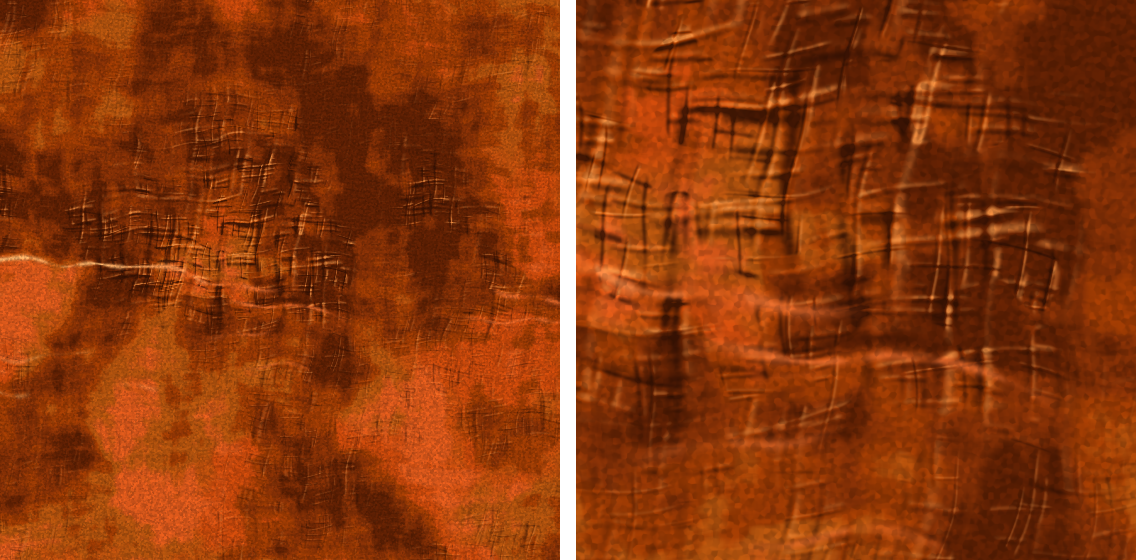
Left, the full canvas; right, a detail of the centre.
Reproduce this background procedurally as a Shadertoy shader.

```glsl
// Abstract rust-coloured painting: soft cellular patches form the ground, scraped
// strokes build a band of ladder-like scaffolding, and broken pale ledges cross
// the middle above a quieter, streaky foreground. A fine canvas grain covers all.

vec2 hash2(vec2 p) {
    return fract(sin(vec2(dot(p, vec2(127.1, 311.7)), dot(p, vec2(269.5, 183.3)))) * 43758.5);
}

// Cellular noise: random cell values blended by distance to jittered centres
float patches(vec2 p) {
    vec2 cell = floor(p);
    float sum = 0.0, weight = 0.0;
    for (int j = -1; j <= 1; j++)
    for (int i = -1; i <= 1; i++) {
        vec2 c = cell + vec2(i, j);
        vec2 d = p - c - hash2(c);
        float w = exp(-7.0 * dot(d, d));
        sum += w * hash2(c + 71.0).x;
        weight += w;
    }
    return sum / weight;
}

float layeredPatches(vec2 p) {
    float sum = 0.0, amp = 0.5;
    for (int i = 0; i < 5; i++) {
        sum += amp * patches(p);
        p = mat2(1.7, 1.1, -1.1, 1.7) * p + 13.7;
        amp *= 0.5;
    }
    return sum / 0.97;
}

// Scraped strokes along x: bright ridge (positive) beside a dark groove (negative)
float strokes(vec2 p, vec2 cell, float tilt, float width, float seed) {
    vec2 id = floor(p / cell);
    float ink = 0.0;
    for (int j = -1; j <= 1; j++)
    for (int i = -1; i <= 1; i++) {
        vec2 c = id + vec2(i, j);
        vec2 h = hash2(c + seed), k = hash2(c + seed + 37.0);
        vec2 d = p - (c + h) * cell;
        d.y -= (k.x - 0.5) * tilt * d.x + (h.y - 0.5) * d.x * d.x / cell.x * 0.2;
        float halfLength = cell.x * (0.2 + 0.6 * k.y);
        float body = 1.0 - smoothstep(0.6 * halfLength, halfLength, abs(d.x));
        float w = width * (0.5 + h.x);
        float ridge = d.y / w, groove = ridge + 2.0;
        ink += body * (k.x * exp(-ridge * ridge) - (1.1 - 0.6 * k.x) * exp(-groove * groove));
    }
    return ink;
}

// Soft-edged dark rectangles
float blocks(vec2 p, float scale) {
    vec2 q = p * scale, id = floor(q);
    vec2 h = hash2(id + 5.0);
    vec2 d = abs(fract(q) - 0.5) - vec2(0.18, 0.14) - 0.2 * h;
    return step(0.5, hash2(id + 9.0).x) * (1.0 - smoothstep(-0.1, 0.06, max(d.x, d.y)));
}

void mainImage(out vec4 fragColor, in vec2 fragCoord) {
    vec2 uv = fragCoord / iResolution.y;

    // Hand wobble from layered sines
    vec2 p = uv + 0.006 * sin(uv.yx * vec2(17.0, 23.0) + 2.0 * sin(uv * 9.0))
                + 0.0015 * sin(uv.yx * vec2(83.0, 71.0));

    float band = smoothstep(0.38, 0.5, p.y) * (1.0 - smoothstep(0.66, 0.88, p.y));
    float cluster = smoothstep(0.4, 0.6, layeredPatches(p * vec2(6.0, 5.0) + 3.0));
    float scaffold = band * cluster;

    // Ground tone: clouds, brushed streaks and large shadows
    float tone = 0.5 + 1.9 * (layeredPatches(p * vec2(6.5, 6.0)) - 0.5);
    tone += 0.38 * (layeredPatches(p * vec2(48.0, 8.0) + 20.0) - 0.5);
    tone += 0.38 * (layeredPatches(p * vec2(8.0, 60.0) + 40.0) - 0.5);
    tone -= 0.28 * exp(-14.0 * dot(uv - vec2(0.76, 0.9), uv - vec2(0.76, 0.9)));
    tone -= 0.16 * scaffold;
    tone -= (0.08 + 0.2 * band) * (blocks(p + 0.02, 13.0) + 0.6 * blocks(p, 25.0));
    tone += 0.05 * (1.0 - smoothstep(0.3, 0.5, uv.y));

    // Ledges: wavering broken ridges with a red wash beneath
    float ledge = 0.0, wash = 0.0;
    for (int i = 0; i < 6; i++) {
        float f = float(i);
        float level = 0.53 - 0.055 * f - 0.07 * p.x * (1.0 - f / 5.0)
                    + 0.012 * sin(p.x * (9.0 + f) + f * 4.0) + 0.004 * sin(p.x * 47.0 + f);
        float gap = smoothstep(0.48, 0.72, patches(vec2(p.x * 6.0 + f * 3.7, f * 8.3)));
        float d = p.y - level;
        float thick = 0.0015 + 0.004 * patches(vec2(p.x * 40.0, f * 5.0));
        ledge += gap * exp(-d * d / (thick * thick)) * (1.0 - 0.12 * f);
        wash += gap * smoothstep(-0.05, 0.0, d) * (1.0 - smoothstep(0.0, 0.018, d));
    }
    tone += 0.25 * min(wash, 1.0);

    // Palette from shadow brown to red or tan
    float redness = smoothstep(0.35, 0.58, layeredPatches(p * 5.0 + 60.0) + 0.15 * wash);
    vec3 bright = mix(vec3(0.67, 0.31, 0.05), vec3(0.75, 0.27, 0.04), redness);
    vec3 col = mix(vec3(0.36, 0.12, 0.01), vec3(0.50, 0.18, 0.02), smoothstep(0.06, 0.28, tone));
    col = mix(col, vec3(0.59, 0.22, 0.01), smoothstep(0.3, 0.48, tone));
    col = mix(col, bright, smoothstep(0.52, 0.7, tone));
    col = mix(col, vec3(0.82, 0.33, 0.10), smoothstep(0.8, 1.1, tone));

    // Scaffolding: rungs, leaning posts and fine scratches
    vec2 lean = vec2(p.y, p.x - 0.12 * p.y);
    float rungs = strokes(p, vec2(0.075, 0.021), 0.25, 0.0024, 1.0);
    float posts = strokes(lean, vec2(0.15, 0.034), 0.22, 0.003, 2.0);
    float scratch = strokes(p, vec2(0.05, 0.012), 0.3, 0.0013, 3.0)
                  + strokes(lean, vec2(0.07, 0.014), 0.3, 0.0014, 4.0);
    float wear = smoothstep(0.3, 0.6, patches(p * vec2(45.0, 38.0)));
    float ink = scaffold * (0.9 * rungs + 0.9 * posts) * (0.35 + 0.65 * wear);
    ink += scratch * wear * (0.1 + 0.35 * band * cluster + 0.22 * cluster);
    ink += 0.3 * cluster * wear * (1.0 - band) * posts;
    col = mix(col, vec3(0.19, 0.06, 0.01), clamp(-0.85 * ink, 0.0, 0.85));
    col = mix(col, vec3(0.90, 0.54, 0.25), clamp(0.85 * ink, 0.0, 0.9));
    vec3 cream = mix(vec3(0.98, 0.74, 0.46), vec3(0.90, 0.42, 0.18), smoothstep(0.1, 0.5, uv.x));
    col = mix(col, cream, clamp(ledge, 0.0, 1.0) * (0.25 + 0.6 * wear));

    // Canvas grain
    col *= 1.0 + 0.3 * (patches(uv * 330.0) - 0.5);
    fragColor = vec4(clamp(col, 0.0, 1.0), 1.0);
}
```
